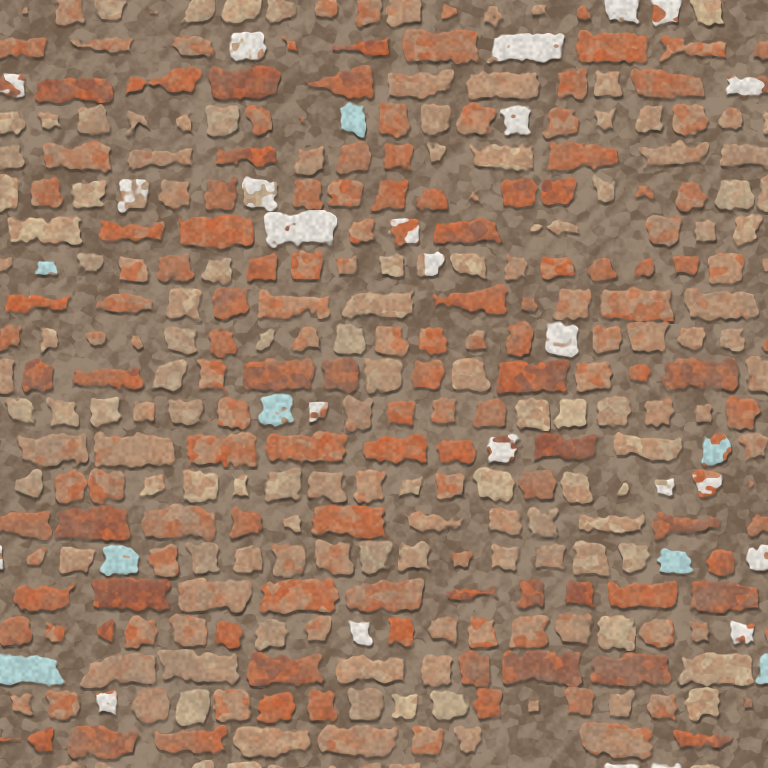
Reproduce this texture procedurally as a three.js fragment shader.

```glsl
// Weathered old brick wall: courses of long bricks and brick ends in smeared mortar.
varying vec2 vUv;

const float ROWS = 21.0;
const float ROW_SHIFT = 0.22;       // first bed joint, in courses
const float LONG_COUNT = 9.0;       // long bricks per course; ends are twice as many
const float SPLIT_CHANCE = 0.2;     // long bricks replaced by two halves
const vec2 JOINT = vec2(0.0055, 0.0035);
const vec2 JOINT_VARIATION = vec2(0.0045, 0.0025);
const float CORNER = 0.006;
const float SOFT = 0.0016;
const float SHADOW_REACH = 0.004;
const float PAINT_CHANCE = 0.09;

const vec3 MORTAR_DARK = vec3(0.45, 0.37, 0.30);
const vec3 MORTAR_LIGHT = vec3(0.60, 0.525, 0.45);
const vec3 ORANGE = vec3(0.75, 0.41, 0.26);
const vec3 RED_BROWN = vec3(0.58, 0.36, 0.28);
const vec3 TAN = vec3(0.73, 0.57, 0.45);
const vec3 CREAM = vec3(0.79, 0.70, 0.57);
const vec3 WHITE = vec3(0.87, 0.85, 0.82);
const vec3 PALE_BLUE = vec3(0.67, 0.79, 0.79);

float hash(vec2 p) {
  vec3 q = fract(p.xyx * 0.1031);
  q += dot(q, q.yzx + 33.33);
  return fract((q.x + q.y) * q.z);
}

// Value noise that wraps after n lattice cells
float noise(vec2 uv, vec2 n) {
  vec2 p = uv * n, i = floor(p), f = fract(p);
  f = f * f * (3.0 - 2.0 * f);
  vec2 seed = n * 1.7;
  float a = hash(mod(i, n) + seed);
  float b = hash(mod(i + vec2(1.0, 0.0), n) + seed);
  float c = hash(mod(i + vec2(0.0, 1.0), n) + seed);
  float d = hash(mod(i + 1.0, n) + seed);
  return mix(mix(a, b, f.x), mix(c, d, f.x), f.y);
}

// Soft cellular noise: flat dabs of tone with blended borders
float dabs(vec2 uv, vec2 n) {
  vec2 p = uv * n, i = floor(p);
  float sum = 0.0, total = 0.0;
  for (int y = -1; y <= 1; y++) {
    for (int x = -1; x <= 1; x++) {
      vec2 c = i + vec2(float(x), float(y));
      vec2 w = mod(c, n);
      vec2 toPoint = c + vec2(hash(w), hash(w + 71.3)) - p;
      float weight = exp(-18.0 * dot(toPoint, toPoint));
      sum += weight * hash(w + 19.7);
      total += weight;
    }
  }
  return sum / max(total, 1e-5);
}

// Signed distance to the worn brick at uv; also gives its id and kind
float brickDistance(vec2 uv, out vec2 id, out float isEnd) {
  float y = uv.y * ROWS - ROW_SHIFT;
  float row = mod(floor(y), ROWS);
  float x = uv.x * LONG_COUNT + hash(vec2(row, 5.0));
  float count = LONG_COUNT;
  isEnd = mod(row + step(18.5, row), 2.0);
  float longCol = mod(floor(x), LONG_COUNT);
  if (isEnd > 0.5 || hash(vec2(longCol, row + 40.0)) < SPLIT_CHANCE) {
    x *= 2.0;
    count *= 2.0;
  }
  id = vec2(mod(floor(x), count), row);

  vec2 size = vec2(1.0 / count, 1.0 / ROWS);
  vec2 rnd = vec2(hash(id + 11.0), hash(id + 23.0));
  vec2 p = (fract(vec2(x, y)) - 0.5) * size;
  p += (vec2(hash(id + 31.0), hash(id + 47.0)) - 0.5) * vec2(0.007, 0.004);
  vec2 b = abs(p) - (size * 0.5 - JOINT - JOINT_VARIATION * rnd - CORNER);
  float d = length(max(b, 0.0)) + min(max(b.x, b.y), 0.0) - CORNER;

  // Chipped edges, then mortar smeared over whole areas
  d += (noise(uv, vec2(62.0)) - 0.5) * 0.010;
  d += (noise(uv, vec2(140.0)) - 0.5) * 0.005;
  d += smoothstep(0.5, 0.95, noise(uv, vec2(10.0, 13.0))) * 0.014;
  return d + pow(hash(id + 59.0), 4.0) * 0.010;
}

vec3 brickColor(vec2 uv, vec2 id, float isEnd, float dab, float grain) {
  float pick = hash(id + 83.0) - 0.22 * isEnd + (dab - 0.5) * 0.4;
  vec3 col = mix(CREAM, TAN, smoothstep(-0.15, 0.15, pick));
  col = mix(col, ORANGE, smoothstep(0.25, 0.6, pick));
  col = mix(col, RED_BROWN, smoothstep(0.72, 0.95, pick));
  float dust = 0.4 * hash(id + 97.0) + 0.5 * (noise(uv, vec2(45.0)) - 0.4);
  col = mix(col, MORTAR_LIGHT, clamp(dust, 0.0, 0.65));

  // Flaking remains of paint on a few bricks
  float painted = step(hash(id + 103.0), PAINT_CHANCE);
  float flake = noise(uv, vec2(54.0)) * 0.6 + noise(uv, vec2(120.0)) * 0.4;
  float cover = painted * smoothstep(0.0, 0.08, flake - 0.5 * hash(id + 109.0));
  vec3 paint = mix(WHITE, PALE_BLUE, step(0.8, hash(id + 113.0)));
  return mix(col, paint, cover) * (0.91 + 0.18 * grain);
}

void main() {
  // Wavy courses
  vec2 uv = vUv;
  uv += (vec2(noise(vUv, vec2(24.0)), noise(vUv, vec2(17.0))) - 0.5) * vec2(0.008, 0.007);

  vec2 id, idAbove;
  float isEnd, endAbove;
  float d = brickDistance(uv, id, isEnd);
  float dAbove = brickDistance(uv + vec2(-0.001, SHADOW_REACH), idAbove, endAbove);
  float brick = 1.0 - smoothstep(-SOFT, SOFT, d);

  // Mortar: slanted trowel streaks, dabs and fine grain
  float dab = dabs(uv, vec2(72.0, 84.0));
  float grain = noise(vUv, vec2(230.0));
  float streak = noise(vec2(uv.x, uv.y - uv.x), vec2(22.0, 74.0));
  float tone = 0.35 * dab + 0.3 * streak + 0.2 * noise(uv, vec2(14.0)) + 0.15 * grain;
  vec3 mortar = mix(MORTAR_DARK, MORTAR_LIGHT, smoothstep(0.15, 0.75, tone));

  // Shade below bricks and light along their upper edges
  float shade = (1.0 - smoothstep(-0.002, 0.003, dAbove)) * (0.15 + 0.4 * streak);
  mortar *= 1.0 - shade;
  float rim = smoothstep(-0.007, 0.0, d);
  float relief = clamp((dAbove - d) / SHADOW_REACH, -1.0, 1.0) * rim;
  vec3 face = brickColor(uv, id, isEnd, dab, grain) * (1.0 + 0.09 * relief);

  gl_FragColor = vec4(mix(mortar, face, brick), 1.0);
}
```
